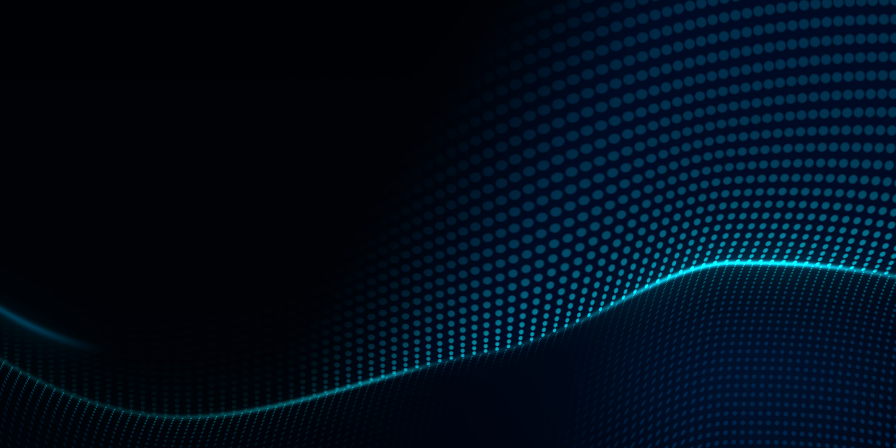
Write a Shadertoy shader that draws this background.

```glsl
// A dark navy backdrop crossed by a glowing wave of dots.
// Two dotted sheets meet at a bright ridge: rows bunch together there and
// widen away from it, while light and colour fade out to the upper left.

// Lengths are in canvas heights: x runs 0..2 and y runs 0..1.
const vec3 BLACK_BLUE = vec3(0.000, 0.010, 0.030);
const vec3 NAVY       = vec3(0.000, 0.040, 0.135);
const vec3 DEEP_BLUE  = vec3(0.000, 0.015, 0.060);
const vec3 FAR_DOT    = vec3(0.005, 0.175, 0.285);
const vec3 NEAR_DOT   = vec3(0.020, 0.640, 0.740);
const vec3 LOW_DOT    = vec3(0.000, 0.160, 0.320);
const vec3 CREST      = vec3(0.050, 0.900, 0.960);
const vec3 TEAL       = vec3(0.000, 0.170, 0.230);

const vec2 UPPER_GAP = vec2(0.0255, 0.043);  // column and row spacing
const vec2 LOWER_GAP = vec2(0.0190, 0.023);
const float UPPER_RADIUS = 0.0118;
const float LOWER_RADIUS = 0.0054;
const float BUNCHING = 0.80;   // how much rows tighten at the ridge
const float SPREAD   = 0.15;   // distance over which they relax
const float UPPER_LEAN = 0.50;
const float LOWER_LEAN = -0.45;

// Height of the bright ridge: a left slope, two rises and a late dip.
float ridge(float x) {
    float slope = max(1.0 - x / 0.42, 0.0);
    float dip = max(x - 1.68, 0.0);
    return 0.068 + 0.13 * slope * slope
         + 0.160 * smoothstep(0.40, 1.25, x)
         + 0.185 * smoothstep(1.10, 1.64, x)
         - 0.30 * dip * dip;
}

// Distance above the ridge, bent so far rows follow a gentler arc.
float upperDistance(vec2 p) {
    float base = ridge(p.x);
    float arc = 0.40 - 0.26 * (2.0 - p.x) * (2.0 - p.x);
    return p.y - mix(base, arc, smoothstep(0.0, 0.45, p.y - base));
}

// Coverage of a dot grid; d is the distance from the ridge.
float dotSheet(float x, float d, float slope, float lean, vec2 gap,
               float radius, float pixel) {
    float relax = 1.0 - exp(-d / SPREAD);
    float rowGap = gap.y * (1.0 - BUNCHING * (1.0 - relax));
    float row = SPREAD / gap.y * log((exp(d / SPREAD) - BUNCHING) / (1.0 - BUNCHING));
    float column = (x - lean * SPREAD * relax) / gap.x;

    vec2 offset = (fract(vec2(column, row)) - 0.5) * vec2(gap.x, rowGap);
    offset.y += slope * offset.x;
    float r = radius * mix(0.32, 1.0, relax);
    float soft = 0.6 * pixel + 0.16 * r;
    return 1.0 - smoothstep(r - soft, r + soft, length(offset));
}

vec3 backdrop(vec2 p, float above) {
    float light = smoothstep(0.0, 0.55, p.x - 0.50 - 0.50 * p.y);
    vec3 color = mix(BLACK_BLUE * mix(0.5, 1.0, 1.0 - p.y), NAVY, light);

    // Shadow under the ridge, with a blue pool at the lower right
    vec3 under = mix(BLACK_BLUE, DEEP_BLUE, smoothstep(0.5, 1.1, p.x));
    vec2 pool = (p - vec2(1.68, 0.15)) / vec2(0.38, 0.22);
    under += vec3(0.0, 0.050, 0.105) * exp(-dot(pool, pool));
    return mix(under, color, smoothstep(-0.035, 0.035, above));
}

void mainImage(out vec4 fragColor, in vec2 fragCoord) {
    float pixel = 1.0 / iResolution.y;
    vec2 p = fragCoord * pixel;
    p.x *= 2.0 * iResolution.y / iResolution.x;

    vec2 stepX = vec2(0.004, 0.0);
    float ridgeSlope = (ridge(p.x + stepX.x) - ridge(p.x - stepX.x)) / (2.0 * stepX.x);
    float rowSlope = (upperDistance(p - stepX) - upperDistance(p + stepX)) / (2.0 * stepX.x);
    float above = p.y - ridge(p.x);
    float normalDist = above / sqrt(1.0 + ridgeSlope * ridgeSlope);
    float upper = max(upperDistance(p), 0.0);
    float lower = max(-above, 0.0);
    float upperMask = smoothstep(-pixel, pixel, above);
    vec3 color = backdrop(p, above);

    // Upper sheet: broad dots, brighter towards the ridge
    float lean = UPPER_LEAN * smoothstep(1.0, 1.5, p.x);
    float dots = dotSheet(p.x, upper, rowSlope, lean, UPPER_GAP, UPPER_RADIUS, pixel);
    float reveal = smoothstep(0.0, 0.55, p.x - 0.45 - 0.65 * p.y);
    reveal = max(reveal, 0.13 * exp(-upper / 0.12));
    vec3 upperColor = mix(FAR_DOT, NEAR_DOT, exp(-upper / 0.12));
    color = mix(color, upperColor, dots * reveal * upperMask);

    // Lower sheet: fine dots at both ends, dark in between
    dots = dotSheet(p.x, lower, ridgeSlope, LOWER_LEAN, LOWER_GAP, LOWER_RADIUS, pixel);
    float leftPart = (1.0 - smoothstep(0.55, 1.10, p.x)) * (0.2 + 0.5 * exp(-lower / 0.06));
    float rightPart = smoothstep(1.25, 1.65, p.x + 0.3 * lower) * 0.85;
    reveal = max(max(leftPart, rightPart), 0.7 * exp(-lower / 0.015));
    vec3 lowerColor = mix(LOW_DOT, NEAR_DOT * 0.8, exp(-lower / 0.045));
    color = mix(color, lowerColor, dots * reveal * (1.0 - upperMask));

    // Ridge light: a thin line with a halo, strongest on the right crest
    float crest = smoothstep(1.22, 1.60, p.x) * (1.0 - 0.65 * smoothstep(1.74, 2.0, p.x));
    float trail = smoothstep(0.25, 0.85, p.x) * (1.0 - smoothstep(0.85, 1.0, p.x));
    float line = exp(-pow(normalDist / 0.0055, 2.0));
    float halo = exp(-abs(normalDist) / 0.035);
    color += CREST * line * (0.13 + 0.75 * crest + 0.32 * trail);
    color += CREST * halo * (0.015 + 0.16 * crest);

    // Blurred second crest at the left edge
    float fold = p.y - (0.31 - 0.6 * p.x + 0.9 * p.x * p.x);
    float foldFade = 1.0 - smoothstep(0.04, 0.26, p.x);
    float foldLight = exp(-pow(fold / 0.009, 2.0)) + 0.35 * exp(-abs(fold + 0.01) / 0.03);
    color += TEAL * foldLight * foldFade;

    fragColor = vec4(clamp(color, 0.0, 1.0), 1.0);
}
```
